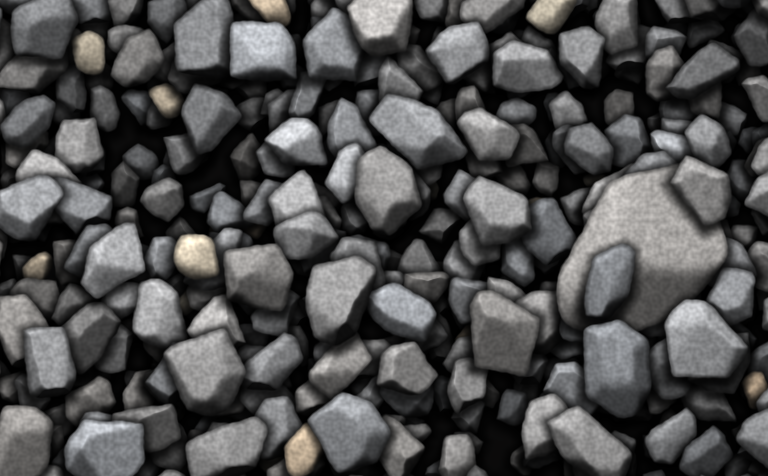
Give the GLSL for this texture, as a WebGL 2 fragment shader.

```glsl
#version 300 es
precision highp float;
// A bed of crushed grey gravel with dark gaps and a few pale pebbles.
// Jittered grids of faceted polygons are painted from the deep layers up;
// every stone shades its surroundings and is lit from above.

uniform vec2 u_resolution;
out vec4 fragColor;

const float TAU = 6.2831853;

vec3 hash3(vec2 p) {
  vec3 q = fract(p.xyx * vec3(0.1031, 0.1030, 0.0973));
  q += dot(q, q.yxz + 33.33);
  return fract((q.xxy + q.yzz) * q.zyx);
}

float cornerSlope(vec2 cell, vec2 offset) {
  float angle = TAU * hash3(cell).x;
  return dot(vec2(cos(angle), sin(angle)), offset);
}

float gradientNoise(vec2 p) {
  vec2 i = floor(p), f = fract(p);
  vec2 u = f * f * f * (f * (f * 6.0 - 15.0) + 10.0);
  vec2 e = vec2(1.0, 0.0);
  float low = mix(cornerSlope(i, f), cornerSlope(i + e, f - e), u.x);
  float high = mix(cornerSlope(i + e.yx, f - e.yx), cornerSlope(i + 1.0, f - 1.0), u.x);
  return mix(low, high, u.y);
}

// Outline distance in x, facet normal in yzw, for a stone centred on q = 0.
vec4 stone(vec2 q, vec2 axes, float turn, float sharpness, vec2 seed) {
  float k = sharpness / axes.y;
  vec3 tilt = hash3(seed + 7.0) - 0.5;
  // Top facet, then the sloping sides blended in by a soft minimum.
  vec3 topNormal = normalize(vec3(tilt.xy * 0.9, 1.0));
  float topHeight = axes.y * (0.45 + 0.3 * tilt.z) - dot(tilt.xy * 0.9, q);
  vec3 normalSum = topNormal * exp(clamp(-topHeight * k, -60.0, 60.0));
  float outline = 0.0;
  for (int side = 0; side < 7; side++) {
    vec3 r = hash3(seed + vec2(37.0, 11.0) * float(side + 1));
    float angle = (float(side) + 0.85 * r.x) * TAU / 7.0;
    vec2 n = vec2(cos(angle), sin(angle));
    float reach = length(n * axes) * (0.8 + 0.36 * r.y);
    n = mat2(cos(turn), sin(turn), -sin(turn), cos(turn)) * n;
    float d = dot(n, q) - reach;
    float steep = 0.45 + 1.3 * r.z;
    outline += exp(min(d * k, 70.0));
    normalSum += normalize(vec3(n * steep, 1.0)) * exp(clamp(steep * d * k, -60.0, 60.0));
  }
  return vec4(log(outline + 1e-30) / k, normalize(normalSum));
}

void main() {
  vec2 uv = gl_FragCoord.xy / u_resolution;
  vec2 p = gl_FragCoord.xy / u_resolution.y;

  // Chipped outlines and surface grain.
  vec2 bent = p + 0.005 * vec2(gradientNoise(p * 19.0), gradientNoise(p * 19.0 + 50.0))
                + 0.002 * vec2(gradientNoise(p * 65.0), gradientNoise(p * 65.0 + 90.0));
  float grain = 0.16 * gradientNoise(p * 48.0) + 0.17 * gradientNoise(p * 115.0 + 30.0);
  vec3 light = normalize(vec3(-0.18, 0.62, 0.75));

  float cellSize[5] = float[5](0.080, 0.104, 0.132, 0.360, 0.168);
  float presence[5] = float[5](0.95, 0.92, 0.75, 0.16, 0.42);
  float exposure[5] = float[5](0.62, 0.82, 0.98, 1.0, 1.06);
  vec3 color = vec3(0.045, 0.043, 0.043);

  for (int layer = 0; layer < 5; layer++) {
    float size = cellSize[layer];
    vec2 home = floor(bent / size);
    for (int j = 1; j >= -1; j--) {
      for (int i = -1; i <= 1; i++) {
        vec2 cell = home + vec2(i, j);
        vec2 seed = cell + 131.0 * float(layer + 1);
        vec3 place = hash3(seed);
        vec3 form = hash3(seed + 61.0);
        vec3 tone = hash3(seed + 173.0);
        vec2 q = bent - (cell + 0.5 + 0.66 * (place.xy - 0.5)) * size;
        if (place.z > presence[layer] || length(q) > 1.1 * size) continue;

        // Pale pebbles are smaller and rounder than the broken stones.
        bool pebble = tone.x > 0.94 && layer != 3;
        vec2 axes = size * vec2(0.44 + 0.17 * form.x, 0.29 + 0.13 * form.y);
        if (pebble) axes *= 0.72;
        float turn = TAU * 0.25 + (form.z - 0.5) * 2.5;
        vec4 rock = stone(q, axes, turn, pebble ? 6.0 : 16.0, seed);

        // Contact shadow, longer on the lower side.
        float below = q.y / (length(q) + 0.001);
        float open = smoothstep(-0.004, 0.027, rock.x + 0.007 * below);
        color *= mix(0.2, 1.0, open);

        // Light, mineral tint and darkened rim.
        float diffuse = max(dot(rock.yzw, light), 0.0);
        float albedo = pebble ? 0.88 : 0.52 + 0.3 * tone.y;
        vec3 tint = mix(vec3(1.02, 1.0, 0.98), vec3(0.98, 1.0, 1.03), tone.z);
        if (pebble) tint = mix(vec3(1.04, 0.99, 0.89), vec3(1.08, 0.95, 0.80), tone.z * tone.z);
        float rim = mix(0.6, 1.0, smoothstep(0.0, 0.011, -rock.x));
        float shade = albedo * exposure[layer] * (0.08 + 1.0 * diffuse) * rim * (1.0 + grain);
        color = mix(color, tint * shade, smoothstep(0.0026, -0.0026, rock.x));
      }
    }
  }

  // Corners fall off gently.
  vec2 c = uv - 0.5;
  color *= 1.06 - 0.5 * dot(c, c);
  fragColor = vec4(clamp(color, 0.0, 1.0), 1.0);
}
```
